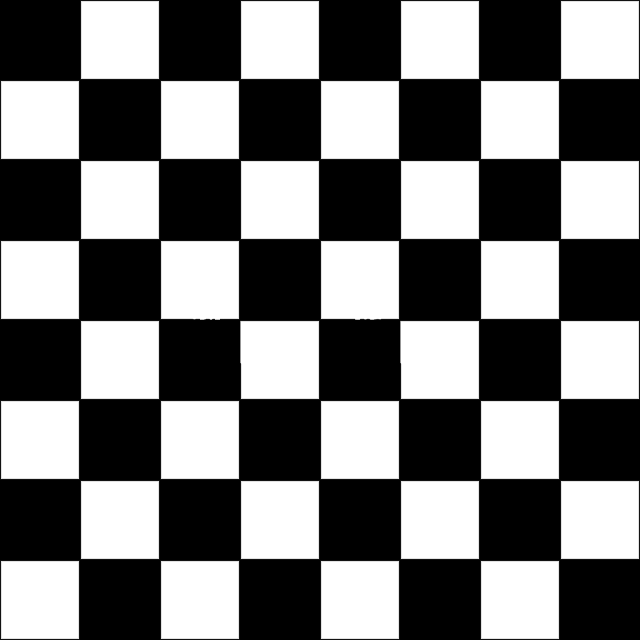
This pattern is drawn by a three.js fragment shader. Its source:

```glsl
varying vec2 vUv;

float slope(float i, float period) {
  return fract(sin(mod(i, period) * 12.9898 + 4.1) * 437.585) * 2.0 - 1.0;
}

// One-dimensional gradient noise that wraps after a whole period
float gradientNoise(float x, float period) {
  float i = floor(x), f = fract(x);
  float blend = f * f * f * (f * (f * 6.0 - 15.0) + 10.0);
  return mix(slope(i, period) * f, slope(i + 1.0, period) * (f - 1.0), blend);
}

float isNear(float value, float target) {
  return 1.0 - step(0.5, abs(value - target));
}

void main() {
  // Eight by eight cells, white in the lower left
  vec2 board = vUv * 8.0;
  vec2 cell = floor(board);
  vec2 local = fract(board) - 0.5;
  float isWhite = 1.0 - mod(cell.x + cell.y, 2.0);

  // Slight spill over the left and lower edges of a few central squares
  vec2 spill = vec2(0.0);
  for (int k = 0; k < 2; k++) {
    float column = 2.0 + 2.0 * float(k);
    float leftWear = isNear(cell.x, column + 1.0) * isNear(cell.y, 3.0);
    float lowerWear = isNear(cell.x, column) * isNear(cell.y, 4.0);
    spill.x += leftWear * 0.008 * smoothstep(-0.05, -0.03, local.y);
    float chips = smoothstep(-0.1, 0.1, gradientNoise(board.x * 16.0, 128.0));
    spill.y += lowerWear * 0.01 * chips * (1.0 - smoothstep(0.14, 0.2, abs(local.x - 0.1)));
  }

  // Inset squares leave a thin black line where corners meet
  vec2 edge = max(local - 0.487, -local - 0.487 - spill);
  float square = 1.0 - smoothstep(-0.01, 0.01, max(edge.x, edge.y));
  gl_FragColor = vec4(vec3(square * isWhite), 1.0);
}
```
